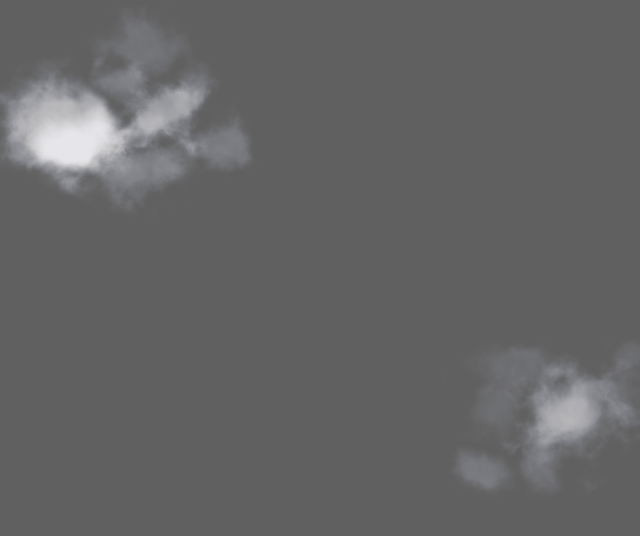
Write a Shadertoy shader that draws this background.

```glsl
// Two drifting clouds on a flat grey backdrop, in units of the canvas height.
// Each cloud is a product of soft elliptical puffs, whose edges are eroded
// by fractal noise; the remaining opacity picks the cloud colour.

float hash(vec2 cell) {
    vec3 q = fract(vec3(cell.xyx) * 0.1031);
    q += dot(q, q.yzx + 33.33);
    return fract((q.x + q.y) * q.z);
}

float valueNoise(vec2 p) {
    vec2 cell = floor(p), f = fract(p);
    f = f * f * (3.0 - 2.0 * f);
    return mix(mix(hash(cell), hash(cell + vec2(1, 0)), f.x),
               mix(hash(cell + vec2(0, 1)), hash(cell + vec2(1, 1)), f.x), f.y);
}

float fbm(vec2 p) {
    float sum = 0.0, amplitude = 0.5;
    for (int i = 0; i < 5; i++) {
        sum += amplitude * valueNoise(p);
        p = mat2(1.6, 1.2, -1.2, 1.6) * p + 7.3;
        amplitude *= 0.5;
    }
    return sum / 0.97;
}

// Light passing through one tilted puff; erosion shifts its outline
float puff(vec2 p, vec2 center, vec2 radius, float tilt, float opacity, float erosion) {
    float c = cos(tilt), s = sin(tilt);
    vec2 q = mat2(c, -s, s, c) * (p - center);
    float edge = length(q / radius) + erosion;
    return 1.0 - opacity * (1.0 - smoothstep(0.3, 1.12, edge));
}

// Bright cloud, upper left
float brightCloud(vec2 p, float e) {
    // The body has a crisp upper right flank
    float body = puff(p, vec2(0.130, 0.752), vec2(0.138, 0.118), -0.1, 0.66, e * 0.6);
    float flank = 1.0 - smoothstep(0.680, 0.704, dot(p, vec2(0.73, 0.68)));
    float light = mix(1.0, body, flank);
    light *= puff(p, vec2(0.143, 0.729), vec2(0.105, 0.058), 0.35, 0.90, e * 0.5);

    // Right lobe and its bridge to the body
    light *= puff(p, vec2(0.305, 0.790), vec2(0.090, 0.062), 0.30, 0.46, e);
    light *= puff(p, vec2(0.250, 0.750), vec2(0.080, 0.038), 0.35, 0.30, e);
    light *= puff(p, vec2(0.235, 0.677), vec2(0.125, 0.075), 0.10, 0.28, e);

    // Plume above and wisps to the sides
    light *= puff(p, vec2(0.262, 0.920), vec2(0.080, 0.076), 0.0, 0.15, e);
    light *= puff(p, vec2(0.235, 0.850), vec2(0.055, 0.040), 0.0, 0.25, e);
    light *= puff(p, vec2(0.362, 0.835), vec2(0.047, 0.047), 0.0, 0.13, e);
    light *= puff(p, vec2(0.415, 0.737), vec2(0.062, 0.056), 0.4, 0.22, e);
    light *= puff(p, vec2(0.330, 0.690), vec2(0.050, 0.050), 0.0, 0.10, e);
    light *= puff(p, vec2(0.095, 0.875), vec2(0.040, 0.028), 0.0, 0.07, e);

    // Slanted underside
    float underside = 1.0 - smoothstep(-0.660, -0.632, dot(p, vec2(-0.38, -0.925)));
    return (1.0 - light) * underside;
}

// Faint cloud, lower right
float faintCloud(vec2 p, float e) {
    float light = puff(p, vec2(1.075, 0.229), vec2(0.115, 0.105), 0.3, 0.28, e);
    light *= puff(p, vec2(1.060, 0.234), vec2(0.062, 0.068), 0.0, 0.40, e * 0.6);
    light *= puff(p, vec2(0.958, 0.315), vec2(0.105, 0.045), 0.0, 0.12, e);
    light *= puff(p, vec2(0.925, 0.235), vec2(0.062, 0.055), 0.2, 0.11, e);
    light *= puff(p, vec2(0.907, 0.112), vec2(0.062, 0.042), -0.3, 0.21, e * 0.7);
    light *= puff(p, vec2(1.022, 0.145), vec2(0.045, 0.060), 0.0, 0.14, e);
    light *= puff(p, vec2(1.160, 0.265), vec2(0.045, 0.060), 0.0, 0.12, e);
    light *= puff(p, vec2(1.171, 0.333), vec2(0.045, 0.022), 0.2, 0.08, e);
    return 1.0 - light;
}

void mainImage(out vec4 fragColor, in vec2 fragCoord) {
    vec2 p = fragCoord / iResolution.y;

    // Bend the outlines, then erode them
    vec2 bend = vec2(fbm(p * 14.0 + 3.0), fbm(p * 14.0 + 41.0)) - 0.5;
    vec2 warped = p + 0.03 * bend;
    float erosion = 1.3 * (fbm(warped * 22.0 + 11.0) - 0.5);
    float density = brightCloud(warped, erosion) + faintCloud(warped, erosion);

    // Billowing shade inside the vapour, fading where it is dense
    float shade = fbm(warped * 32.0 + 67.0) - 0.5;
    density = clamp(density * (1.0 + 0.7 * shade * (1.0 - density)), 0.0, 1.0);

    // Thin vapour is bluish, thick vapour nearly white
    vec3 backdrop = vec3(0.378);
    vec3 vapour = mix(vec3(0.84, 0.86, 0.98), vec3(0.92, 0.92, 0.935), smoothstep(0.0, 0.7, density));
    fragColor = vec4(mix(backdrop, vapour, density), 1.0);
}
```
